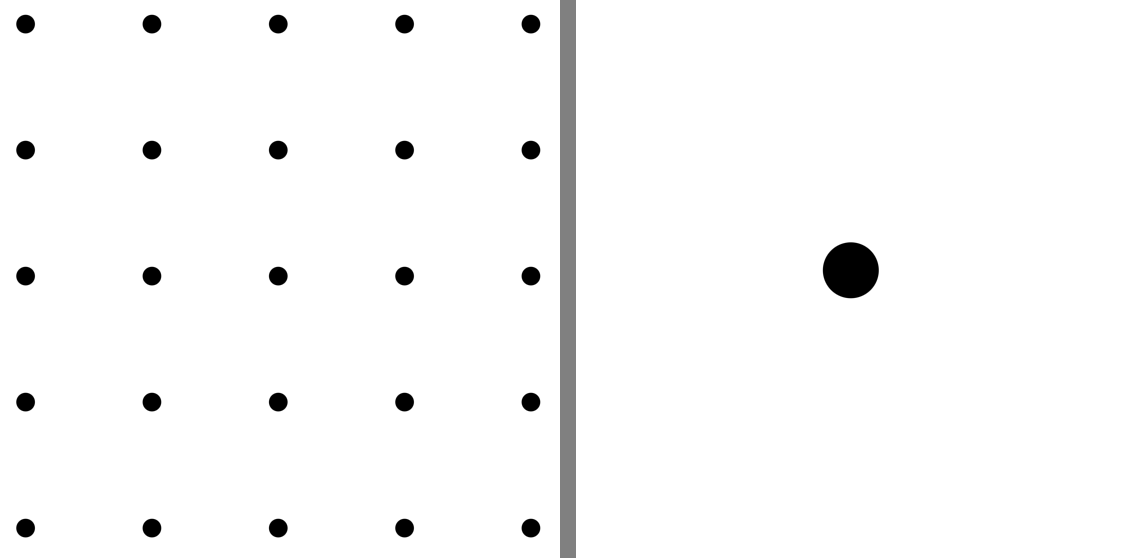
Left, the full canvas; right, a detail of the centre.
Give the GLSL for this pattern, as a WebGL 2 fragment shader.

```glsl
#version 300 es
precision highp float;

uniform vec2 u_resolution;
out vec4 fragColor;

// Lengths are in canvas heights
const vec2 FIRST_DOT = vec2(0.0459, 0.0536);
const vec2 PITCH = vec2(0.2264, 0.2258);
const float DOT_RADIUS = 0.0167;
const vec3 PAPER = vec3(1.0);
const vec3 INK = vec3(0.0);

// Signed distance to the nearest dot of the endless grid
float dotGrid(vec2 p) {
    vec2 fromFirst = p - FIRST_DOT;
    vec2 nearest = round(fromFirst / PITCH) * PITCH;
    return length(fromFirst - nearest) - DOT_RADIUS;
}

void main() {
    vec2 p = gl_FragCoord.xy / u_resolution.y;
    float pixel = 1.0 / u_resolution.y;

    // Edge blend about one pixel wide
    float coverage = 1.0 - smoothstep(-0.75 * pixel, 0.75 * pixel, dotGrid(p));
    fragColor = vec4(mix(PAPER, INK, coverage), 1.0);
}
```
